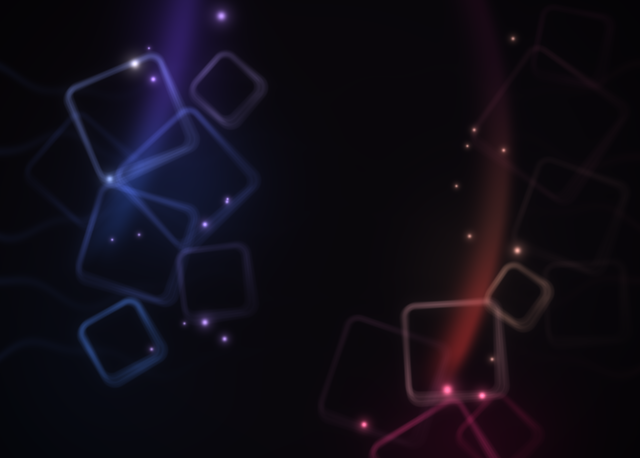
This background is drawn by a WebGL 1 fragment shader. Its source:

```glsl
precision highp float;
// Dark backdrop with glowing rounded square frames, two curved light beams and sparks.
uniform vec2 u_resolution;

float hash(float n) {
  return fract(sin(n * 12.9898) * 43758.5453);
}

vec2 rotate(vec2 p, float angle) {
  float c = cos(angle), s = sin(angle);
  return vec2(c * p.x + s * p.y, c * p.y - s * p.x);
}

float roundedBox(vec2 p, float halfSize, float radius) {
  vec2 q = abs(p) - halfSize + radius;
  return length(max(q, 0.0)) + min(max(q.x, q.y), 0.0) - radius;
}

float glow(vec2 p, vec2 center, vec2 size) {
  vec2 q = (p - center) / size;
  return exp(-dot(q, q));
}

// Several translucent outlines, each slightly turned and resized
float frame(vec2 p, vec2 center, float halfSize, float angle) {
  float pixel = 1.0 / u_resolution.y;
  vec2 q = p - center;
  float light = 0.0;
  for (int i = 0; i < 3; i++) {
    float k = float(i) - 1.0;
    vec2 r = rotate(q - 0.003 * vec2(k, -k), angle + 0.035 * k);
    float d = abs(roundedBox(r, halfSize + 0.004 * k, 0.024));
    light += 0.27 * (1.0 - smoothstep(0.0065 - pixel, 0.0075 + pixel, d));
    light += 0.12 * exp(-d * d / 0.000008);
  }
  float haze = roundedBox(rotate(q, angle), halfSize, 0.024);
  light += 0.1 * exp(-haze * haze / 0.0004);
  return light * (0.8 + 0.2 * sin(3.0 * atan(q.y, q.x) + 40.0 * center.x));
}

// Small bright core inside a soft halo
vec3 spark(vec2 p, vec2 center, float size, vec3 tint) {
  float d = length(p - center) / size;
  return tint * (0.45 * exp(-d * d * 0.18) + exp(-d * d * 1.2))
    + 0.2 * exp(-d * d * 2.0);
}

void main() {
  vec2 p = gl_FragCoord.xy / u_resolution.y;
  float aspect = u_resolution.x / u_resolution.y;
  p.x *= 1.399 / aspect;

  // Base tones and broad glows
  vec3 color = vec3(0.034, 0.025, 0.043);
  color *= 1.0 - 0.5 * smoothstep(0.45, 0.95, length((p - vec2(0.7, 0.5)) * vec2(1.0, 1.1)));
  color += vec3(0.0, 0.016, 0.035) * glow(p, vec2(0.2, 0.2), vec2(0.28, 0.35));
  color += vec3(0.03, 0.06, 0.14) * glow(p, vec2(0.39, 0.6), vec2(0.17, 0.16));
  color += vec3(0.07, 0.04, 0.17) * glow(p, vec2(0.39, 0.9), vec2(0.1, 0.2));
  color += vec3(0.05, 0.035, 0.025) * glow(p, vec2(1.02, 0.4), vec2(0.13, 0.16));
  color += vec3(0.09, 0.0, 0.035) * glow(p, vec2(1.02, 0.03), vec2(0.2, 0.15));

  // Violet to blue beam, ending in a rounded tip
  float drop = 1.0 - p.y;
  float side = p.x - (0.41 - 0.17 * drop - 0.31 * drop * drop);
  float beam = exp(-side * side / (side > 0.0 ? 0.0012 : 0.002));
  beam *= smoothstep(0.41, 0.52, p.y + 0.5 * abs(side));
  vec3 beamTint = mix(vec3(0.06, 0.12, 0.27), vec3(0.13, 0.08, 0.28), smoothstep(0.55, 0.85, p.y));
  color += beamTint * beam * (0.55 + 0.3 * glow(p, vec2(0.33, 0.68), vec2(0.15)));

  // Red beam, sharper on its right side
  side = p.x - (1.1 - 0.5 * (p.y - 0.67) * (p.y - 0.67));
  beam = exp(-side * side / (side > 0.0 ? 0.0005 : 0.0022));
  beam *= smoothstep(0.13, 0.24, p.y);
  beamTint = mix(vec3(0.36, 0.08, 0.07), vec3(0.17, 0.075, 0.06), smoothstep(0.25, 0.55, p.y));
  beamTint = mix(beamTint, vec3(0.06, 0.012, 0.04), smoothstep(0.5, 0.9, p.y));
  color += beamTint * beam;

  // Faint wisps near the side borders
  for (int i = 0; i < 5; i++) {
    float k = float(i);
    float wave = 0.03 * sin(p.x * 13.0 + k * 2.1) + 0.012 * sin(p.x * 31.0 - k);
    float d = p.y - 0.22 - 0.15 * k - wave;
    float fade = exp(-p.x * 5.0) + 0.5 * exp((p.x - 1.4) * 6.0);
    color += mix(vec3(0.02, 0.03, 0.06), vec3(0.04, 0.015, 0.02), step(0.7, p.x))
      * fade * exp(-d * d / 0.00012);
  }

  // Cool frames
  color += vec3(0.17, 0.2, 0.32) * frame(p, vec2(0.285, 0.742), 0.109, 0.4);
  color += vec3(0.17, 0.15, 0.23) * frame(p, vec2(0.496, 0.807), 0.06, 0.84);
  color += vec3(0.09, 0.11, 0.22) * frame(p, vec2(0.407, 0.611), 0.112, 0.74);
  color += vec3(0.08, 0.1, 0.2) * frame(p, vec2(0.298, 0.469), 0.106, -0.3);
  color += vec3(0.08, 0.07, 0.13) * frame(p, vec2(0.471, 0.385), 0.074, 0.12);
  color += vec3(0.11, 0.19, 0.35) * frame(p, vec2(0.265, 0.256), 0.07, 0.51);
  color += vec3(0.025, 0.035, 0.075) * frame(p, vec2(0.18, 0.63), 0.092, 0.85);

  // Warm frames
  color += vec3(0.26, 0.18, 0.19) * frame(p, vec2(0.991, 0.235), 0.102, 0.06);
  color += vec3(0.25, 0.18, 0.15) * frame(p, vec2(1.131, 0.355), 0.054, -0.6);
  color += vec3(0.065, 0.035, 0.055) * frame(p, vec2(0.838, 0.169), 0.113, -0.33);
  color += vec3(0.24, 0.06, 0.13) * frame(p, vec2(0.96, -0.02), 0.112, 0.55);
  color += vec3(0.11, 0.02, 0.05) * frame(p, vec2(1.09, 0.05), 0.068, 0.8);
  color += vec3(0.055, 0.025, 0.035) * frame(p, vec2(1.2, 0.73), 0.125, 0.95);
  color += vec3(0.045, 0.03, 0.03) * frame(p, vec2(1.245, 0.53), 0.1, -0.35);
  color += vec3(0.03, 0.02, 0.02) * frame(p, vec2(1.28, 0.34), 0.085, 0.05);
  color += vec3(0.035, 0.012, 0.025) * frame(p, vec2(1.25, 0.9), 0.075, -0.2);

  // Main sparks
  vec3 violet = vec3(0.36, 0.26, 0.5), warm = vec3(0.5, 0.32, 0.28), rose = vec3(0.6, 0.2, 0.32);
  color += spark(p, vec2(0.484, 0.965), 0.011, violet);
  color += spark(p, vec2(0.295, 0.86), 0.011, vec3(0.42, 0.4, 0.38));
  color += spark(p, vec2(0.335, 0.827), 0.006, violet);
  color += spark(p, vec2(0.24, 0.609), 0.009, vec3(0.2, 0.25, 0.35));
  color += spark(p, vec2(0.448, 0.51), 0.006, violet);
  color += spark(p, vec2(0.448, 0.296), 0.008, violet);
  color += spark(p, vec2(0.491, 0.26), 0.006, violet);
  color += spark(p, vec2(1.131, 0.453), 0.008, warm);
  color += spark(p, vec2(0.978, 0.149), 0.012, rose);
  color += spark(p, vec2(1.054, 0.136), 0.008, rose);
  color += spark(p, vec2(0.796, 0.073), 0.007, rose);

  // Fine dust scattered beside both beams
  for (int i = 0; i < 14; i++) {
    float k = float(i), right = mod(k, 2.0);
    vec2 place = vec2(mix(0.22, 0.98, right) + 0.35 * (1.0 - 0.5 * right) * hash(k + 1.0),
      0.15 + 0.8 * hash(k + 31.0));
    color += spark(p, place, 0.003 + 0.002 * hash(k + 7.0), mix(violet, warm, right) * 0.7);
  }

  gl_FragColor = vec4(color, 1.0);
}
```
